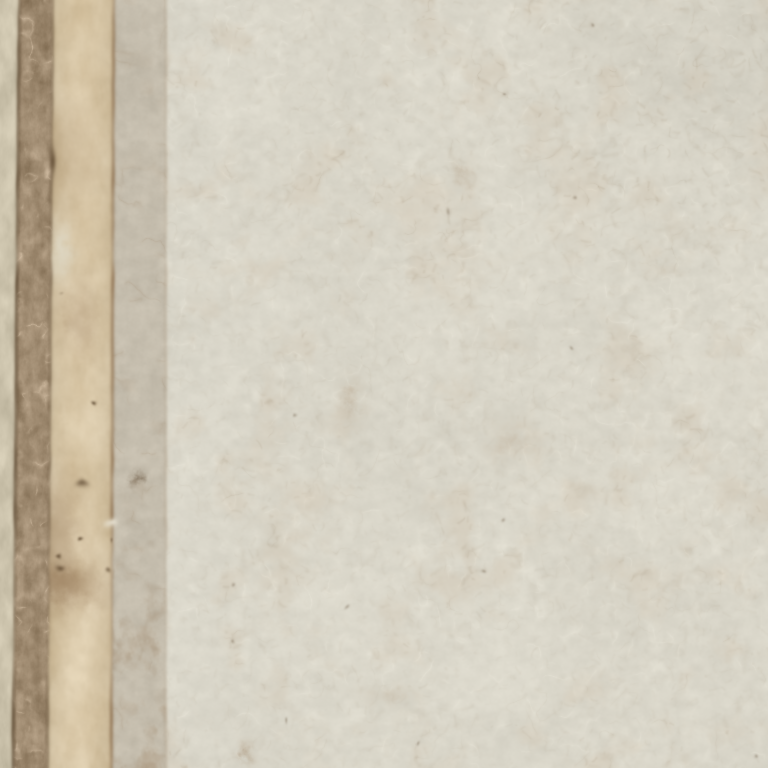
A three.js fragment shader for this texture:

```glsl
#define PAPER vec3(0.855, 0.842, 0.792)
#define MARGIN vec3(0.800, 0.765, 0.675)
#define BROWN vec3(0.620, 0.540, 0.438)
#define CREAM vec3(0.805, 0.738, 0.615)
#define GREY vec3(0.772, 0.742, 0.680)
#define STAIN vec3(0.540, 0.420, 0.290)
#define INK vec3(0.330, 0.250, 0.160)
#define EDGE_SOFT 0.0032
#define FIBRE_DARK 0.22
#define MOTTLE 0.055

varying vec2 vUv;

float hash(vec2 p) {
  return fract(sin(dot(p, vec2(127.1, 311.7))) * 43758.5453);
}

float noise(vec2 p) {
  vec2 i = floor(p), f = fract(p);
  f = f * f * (3.0 - 2.0 * f);
  return mix(mix(hash(i), hash(i + vec2(1.0, 0.0)), f.x),
             mix(hash(i + vec2(0.0, 1.0)), hash(i + 1.0), f.x), f.y);
}

// Layered noise, centred on zero
float fbm(vec2 p) {
  float sum = -0.47, amp = 0.5;
  for (int i = 0; i < 4; i++) {
    sum += amp * noise(p);
    p = mat2(1.6, 1.2, -1.2, 1.6) * p + 7.3;
    amp *= 0.5;
  }
  return sum;
}

// Soft strands, one per cell, searched among neighbours
float fibres(vec2 p, float seed) {
  float result = 0.0;
  for (int k = 0; k < 9; k++) {
    vec2 id = floor(p) + vec2(mod(float(k), 3.0), floor(float(k) / 3.0)) - 1.0;
    vec2 key = id + seed;
    vec2 q = p - id - vec2(hash(key + 3.1), hash(key + 8.7));
    float a = 6.2832 * hash(key + 15.3);
    q = mat2(cos(a), -sin(a), sin(a), cos(a)) * q;
    q.y += (hash(key + 21.9) - 0.5) * 1.2 * q.x * q.x;
    float halfLength = 0.35 * hash(key + 33.7);
    float d = length(vec2(max(abs(q.x) - halfLength, 0.0), q.y)) / 0.14;
    result = max(result, pow(hash(key + 41.2), 2.0) * exp(-d * d));
  }
  return result;
}

// Broken hairlines along the mid level of a noise field
float hairs(vec2 p) {
  float ridge = 1.0 - abs(2.0 * noise(p + 2.0 * fbm(p * 0.6)) - 1.0);
  return pow(ridge, 5.0) * smoothstep(0.45, 0.8, noise(p * 1.3 + 19.0));
}

// Scattered soft flecks; only a share of the cells hold one
float specks(vec2 p, float share) {
  vec2 id = floor(p);
  vec2 q = fract(p) - 0.3 - 0.4 * vec2(hash(id + 5.2), hash(id + 9.4));
  return step(1.0 - share, hash(id + 51.0)) * exp(-dot(q, q) * 70.0);
}

float blot(vec2 p, float x, float y, float w, float h) {
  vec2 q = (p - vec2(x, y)) / vec2(w, h);
  return exp(-dot(q, q));
}

float after(float x, float edge) {
  return smoothstep(edge - EDGE_SOFT, edge + EDGE_SOFT, x);
}

float seam(float x, float edge) {
  return exp(-pow(abs(x - edge) / 0.0032, 2.0));
}

void main() {
  vec2 p = vUv;
  float x = p.x + 0.0008 * (noise(vec2(p.y * 45.0, 2.0)) - 0.5);
  float mottle = fbm(p * vec2(75.0, 85.0) + 3.0);
  vec2 ragged = p + 0.026 * vec2(fbm(p * 60.0), fbm(p * 60.0 + 31.0));
  vec2 bent = p + 0.008 * vec2(noise(p * 60.0), noise(p * 60.0 + 31.0)) - 0.004;
  // Strip borders lean slightly from bottom to top
  float e1 = mix(0.017, 0.025, p.y), e2 = mix(0.062, 0.069, p.y);
  float e3 = mix(0.145, 0.148, p.y), e4 = 0.2165;

  // Paper with warm clouds, strands and ragged stains
  float corner = blot(p, 0.94, 0.90, 0.25, 0.24);
  float warmth = smoothstep(0.0, 0.3, fbm(p * 20.0 + 40.0));
  vec3 paper = PAPER + 0.04 * fbm(p * 9.0) - 0.018 * corner + MOTTLE * mottle;
  paper = mix(paper, vec3(0.825, 0.780, 0.705), 0.42 * warmth);
  float marks = blot(ragged, 0.600, 0.772, 0.016, 0.018) + blot(ragged, 0.455, 0.477, 0.014, 0.026)
    + 0.7 * blot(ragged, 0.665, 0.425, 0.026, 0.022) + 1.6 * blot(ragged, 0.322, 0.014, 0.012, 0.014)
    + 0.6 * blot(ragged, 0.510, 0.095, 0.035, 0.012);
  paper = mix(paper, STAIN, marks * clamp(0.17 + 0.5 * mottle, 0.0, 0.5));
  float strands = 0.7 * fibres(bent * 42.0, 0.0) + 0.7 * fibres(bent * 66.0, 70.0) + 0.7 * hairs(p * 52.0);
  paper = mix(paper, vec3(0.60, 0.53, 0.43), FIBRE_DARK * strands * (0.4 + 0.5 * warmth + 0.3 * corner));
  paper += 0.022 * hairs(p * 46.0 + 90.0);
  paper = mix(paper, INK, 0.25 * specks(bent * 45.0, 0.012));

  // Cream strip: rounded shading, brown stains and a pale chip
  float across = clamp((x - e2) / (e3 - e2), 0.0, 1.0);
  vec3 cream = CREAM + 0.055 * sin(across * 3.1416) + 0.04 * mottle;
  cream += vec3(0.15, 0.18, 0.22) * fbm(p * vec2(30.0, 16.0) + 17.0);
  float stains = blot(ragged, 0.085, 0.240, 0.045, 0.026) + 0.6 * blot(ragged, 0.076, 0.310, 0.025, 0.065)
    + 0.5 * blot(ragged, 0.104, 0.585, 0.022, 0.045) + 0.25 * blot(ragged, 0.09, 0.80, 0.035, 0.07);
  cream = mix(cream, STAIN, 0.55 * stains);
  cream = mix(cream, vec3(0.87, 0.84, 0.76), 0.9 * blot(ragged, 0.078, 0.674, 0.016, 0.035));
  float spots = specks(bent * 45.0, 0.12) * smoothstep(0.66, 0.54, p.y) * smoothstep(0.2, 0.28, p.y)
    + blot(bent, 0.107, 0.370, 0.006, 0.006) + blot(bent, 0.079, 0.260, 0.005, 0.005);
  cream = mix(cream, INK, 0.6 * min(spots, 1.0));

  // Brown strip with pale flecks; grey strip stained toward the bottom
  vec3 brown = BROWN + 0.22 * fbm(p * vec2(85.0, 45.0)) + 0.13 * mottle + 0.12 * hairs(p * 60.0);
  vec3 grey = GREY + 0.05 * fbm(p * vec2(45.0, 22.0) + 9.0) + 0.07 * mottle;
  float patches = smoothstep(0.0, 0.3, fbm(p * vec2(36.0, 28.0) + 60.0));
  grey = mix(grey, STAIN, smoothstep(0.42, 0.15, p.y) * 0.3 * patches + 0.12 * hairs(p * 40.0));
  grey = mix(grey, INK, 0.45 * blot(ragged, 0.183, 0.376, 0.007, 0.009));

  // Lay strips left to right, then darken the joints
  vec3 color = MARGIN + 0.18 * fbm(p * vec2(60.0, 30.0));
  color = mix(mix(color, brown, after(x, e1)), cream, after(x, e2));
  color = mix(mix(color, grey, after(x, e3)), paper, after(x, e4));
  float wear = 0.4 + 0.9 * noise(vec2(4.0, p.y * 30.0));
  color = mix(color, INK, wear * (0.5 * seam(x, e1) + 0.27 * seam(x, e2)));
  color = mix(color, STAIN, wear * (0.48 * seam(x, e3) + 0.10 * seam(x, e4)));
  color = mix(color, INK, 0.6 * blot(p, 0.069, 0.790, 0.004, 0.014));
  color = mix(color, vec3(0.92, 0.90, 0.84), 0.8 * blot(bent, 0.145, 0.318, 0.006, 0.006));
  gl_FragColor = vec4(color, 1.0);
}
```
